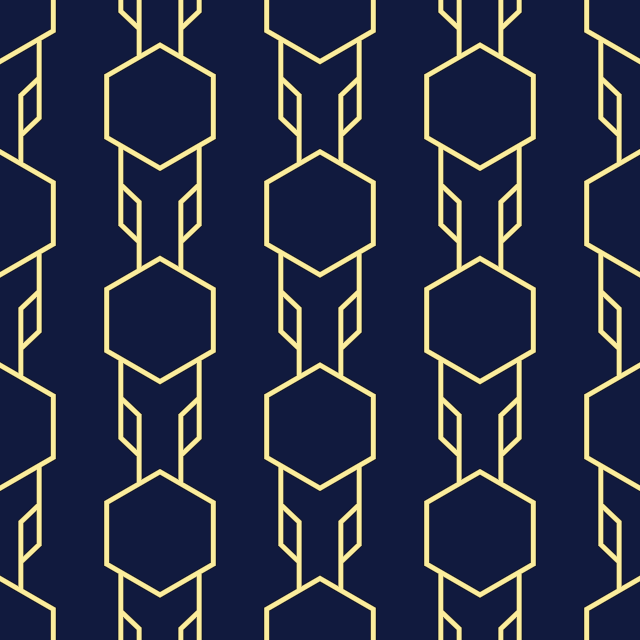
Reproduce this pattern procedurally as a Shadertoy shader.

```glsl
// Staggered columns of outlined hexagons joined by stems with leaf-shaped links, pale gold on navy.

// Layout: all lengths are fractions of the canvas
const float COLUMNS     = 4.0;      // even, so the stagger wraps
const float ROWS        = 3.0;
const float HEX_APOTHEM = 0.0833;
const float HALF_LINE   = 0.0039;
const float LEAF_OFFSET = 0.0469;   // leaf centre from the column axis
const float LEAF_HALF_W = 0.0143;
const float LEAF_HALF_H = 0.0312;
const float LEAF_SLOPE  = 0.954;
const float SHADE_WIDTH = 0.0022;   // thin dark rim beside the lines

const vec3 NAVY  = vec3(0.068, 0.100, 0.245);
const vec3 SHADE = vec3(0.050, 0.060, 0.130);
const vec3 GOLD  = vec3(0.985, 0.930, 0.610);

// Pointy-top hexagon with mitred corners
float hexagon(vec2 p, float apothem) {
    p = abs(p);
    return max(p.x, dot(p, vec2(0.5, 0.8660254))) - apothem;
}

// Parallelogram with upright sides and slanted ends
float leaf(vec2 p) {
    float slant = (abs(p.y + LEAF_SLOPE * p.x) - LEAF_HALF_H) * inversesqrt(1.0 + LEAF_SLOPE * LEAF_SLOPE);
    return max(abs(p.x) - LEAF_HALF_W, slant);
}

// Two half-lines leaving the leaf: outer one upward, inner one downward
float stems(vec2 p) {
    float along = p.x > 0.0 ? p.y : -p.y;
    return max(abs(abs(p.x) - LEAF_HALF_W) - HALF_LINE, along);
}

// Signed distance to the line work, edges at zero
float lattice(vec2 uv) {
    // Cell centred in the gap between two hexagons, y pointing down
    float column = floor(uv.x * COLUMNS + 0.5);
    float stagger = 0.5 * mod(column, 2.0);
    vec2 p = vec2(abs(uv.x - column / COLUMNS),
                  (0.5 - fract(uv.y * ROWS + stagger)) / ROWS);

    float hex = hexagon(vec2(p.x, 0.5 / ROWS - abs(p.y)), HEX_APOTHEM);
    vec2 q = p - vec2(LEAF_OFFSET, 0.0);

    float outlines = min(abs(hex), abs(leaf(q))) - HALF_LINE;
    return min(outlines, max(stems(q), -hex));
}

void mainImage(out vec4 fragColor, in vec2 fragCoord) {
    vec2 uv = fragCoord / iResolution.xy;
    float pixel = 1.0 / min(iResolution.x, iResolution.y);
    float d = lattice(uv);

    // Ground with a narrow rim, then the lines
    vec3 color = mix(SHADE, NAVY, smoothstep(0.3 * SHADE_WIDTH, SHADE_WIDTH, d));
    color = mix(color, GOLD, 1.0 - smoothstep(-0.75 * pixel, 0.75 * pixel, d));
    fragColor = vec4(color, 1.0);
}
```
